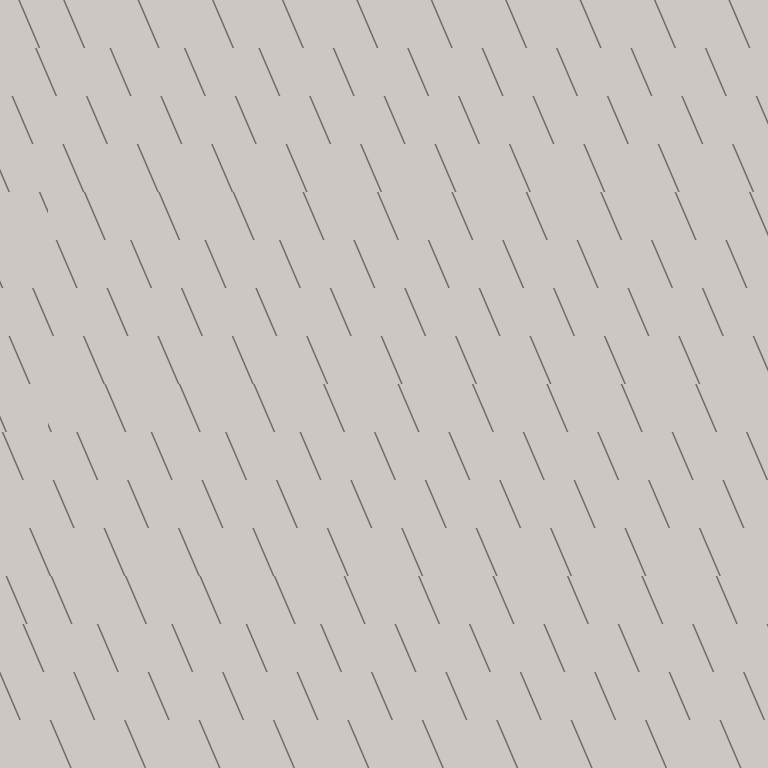
Give the GLSL for this pattern, as a three.js fragment shader.

```glsl
varying vec2 vUv;

const vec3 PAPER = vec3(0.80, 0.78, 0.76);
const vec3 INK = vec3(0.42, 0.41, 0.40);
const float ROWS = 16.0;
const float GROUP_ROWS = 4.0;
const float PITCH = 0.0969;        // spacing of strokes across
const float RUN = 0.0268;          // sideways travel of a stroke over one row
const float ROW_STEP = 0.0307;     // leftward stagger from row to row
const float START = 0.0773;        // first stroke of the top row
const float LINE_WIDTH = 0.0019;
const float EDGE_STRIP = 0.0625;   // left strip with its own offset
const float EDGE_SHIFT = 0.0443;
const float SEAM = 0.245;          // slanted limit of the joined strokes
const float SEAM_SHIFT = 0.0059;
const int SAMPLES = 4;

// Signed distance to the centre line of the nearest stroke; p.y runs down
float strokeDistance(vec2 p) {
  float row = floor(p.y * ROWS);
  float along = fract(p.y * ROWS);
  float group = floor(row / GROUP_ROWS);
  float rowInGroup = row - group * GROUP_ROWS;
  float u = p.x - START - RUN * (group + along) + ROW_STEP * rowInGroup;

  // Offsets at the left of each group's first row
  if (rowInGroup < 0.5) {
    if (p.x < EDGE_STRIP) u -= EDGE_SHIFT;
    else if (u < SEAM) u -= SEAM_SHIFT;
  }

  float across = (fract(u / PITCH + 0.5) - 0.5) * PITCH;
  return across / length(vec2(1.0, RUN * ROWS));
}

// Share of a pixel-wide window that lies on the line
float lineCoverage(float d, float pixel) {
  float low = max(d - 0.5 * pixel, -0.5 * LINE_WIDTH);
  float high = min(d + 0.5 * pixel, 0.5 * LINE_WIDTH);
  return max(high - low, 0.0) / pixel;
}

void main() {
  vec2 p = vec2(vUv.x, 1.0 - vUv.y);
  float pixel = max(fwidth(vUv.x), 1e-5);

  // Vertical samples soften the cut stroke ends
  float ink = 0.0;
  for (int i = 0; i < SAMPLES; i++) {
    float offset = (float(i) + 0.5) / float(SAMPLES) - 0.5;
    ink += lineCoverage(strokeDistance(p + vec2(0.0, offset * pixel)), pixel);
  }

  gl_FragColor = vec4(mix(PAPER, INK, ink / float(SAMPLES)), 1.0);
}
```
